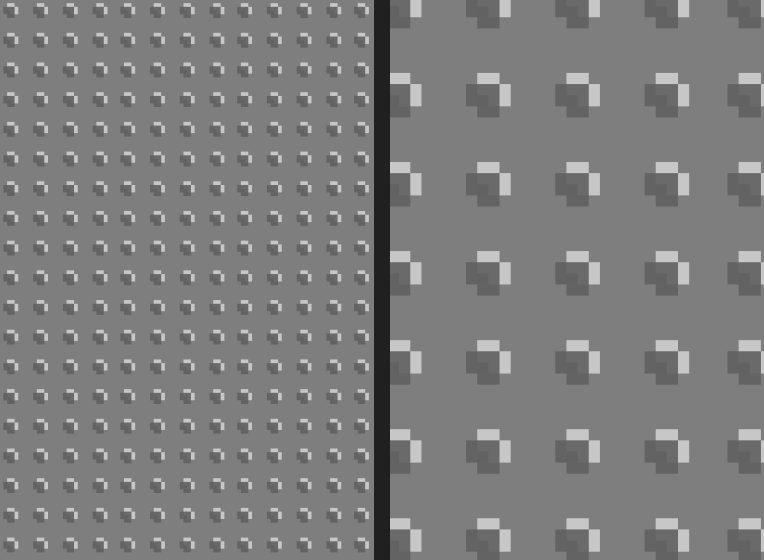
Left: the whole. Right: its middle third, enlarged.
This pattern is drawn by a Shadertoy shader. Its source:

```glsl
// Grey sheet of small raised studs, each a blocky round of square steps lit from
// the upper right. Rows are evenly spaced; columns come in groups of four whose
// last cell is cropped. Box coverage is summed, so touching steps leave no gaps.

const float SHEET_ASPECT = 1.5;      // height in sheet widths
const float GROUP_WIDTH  = 0.3125;   // four columns, the last one cropped
const float PITCH        = 0.07953;  // stud spacing
const float STEP_SIZE    = PITCH / 8.0;
const vec2  STUD_OFFSET  = vec2(0.0091, 0.0084); // from the cell's top left

const float BASE_TONE  = 0.494;
const float LIGHT_TONE = 0.78;
const float SHADE_TONE = 0.39;
const float CORE_TONE  = 0.415;
const float DEEP_TONE  = 0.385;

// Share of the pixel at p, of size pixel, that lies between two corners.
float boxCoverage(vec2 p, vec2 low, vec2 high, vec2 pixel) {
    vec2 overlap = min(p + 0.5 * pixel, high) - max(p - 0.5 * pixel, low);
    vec2 share = clamp(overlap / pixel, 0.0, 1.0);
    return share.x * share.y;
}

// Tone of one stud; p is in steps from its top left, with y downward.
float studTone(vec2 p, vec2 pixel) {
    float tone = BASE_TONE;
    // Lit top and right edges
    float lit = boxCoverage(p, vec2(1, 0), vec2(3, 1), pixel)
              + boxCoverage(p, vec2(3, 1), vec2(4, 3), pixel);
    tone += lit * (LIGHT_TONE - BASE_TONE);
    // Shaded left and bottom edges
    float shade = boxCoverage(p, vec2(0, 1), vec2(1, 3), pixel)
                + boxCoverage(p, vec2(1, 3), vec2(3, 4), pixel);
    tone += shade * (SHADE_TONE - BASE_TONE);
    // Core, with its deeper lower left step
    tone += boxCoverage(p, vec2(1, 1), vec2(3, 3), pixel) * (CORE_TONE - BASE_TONE);
    tone += boxCoverage(p, vec2(1, 2), vec2(2, 3), pixel) * (DEEP_TONE - CORE_TONE);
    return tone;
}

void mainImage(out vec4 fragColor, in vec2 fragCoord) {
    // Sheet position from the top left, in sheet widths
    vec2 sheetSize = vec2(1.0, SHEET_ASPECT);
    vec2 uv = fragCoord / iResolution.xy;
    vec2 position = vec2(uv.x, 1.0 - uv.y) * sheetSize;
    vec2 pixel = sheetSize / iResolution.xy / STEP_SIZE;

    // Repeat the cropped groups across, then the studs within them
    position.x = mod(position.x, GROUP_WIDTH);
    vec2 cell = mod(position, PITCH);

    float tone = studTone((cell - STUD_OFFSET) / STEP_SIZE, pixel);
    fragColor = vec4(vec3(tone), 1.0);
}
```
